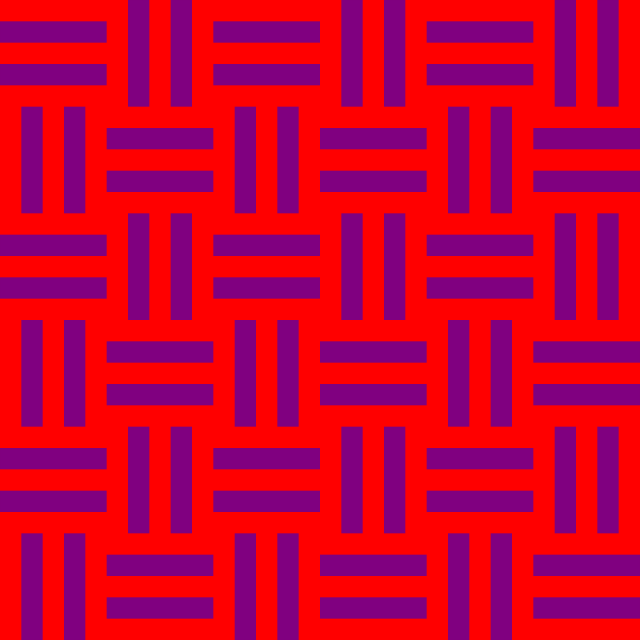
This pattern is drawn by a WebGL 2 fragment shader. Its source:

```glsl
#version 300 es
precision highp float;
// Basket weave: checkered cells with paired purple bars, upright and level in turn, on red.

uniform vec2 u_resolution;
out vec4 fragColor;

const vec3 GROUND_COLOR = vec3(1.0, 0.0, 0.0);
const vec3 BAR_COLOR = vec3(0.5, 0.0, 0.5);
const float CELLS = 6.0;        // cells per side; even, so the weave tiles
const float BAR_WIDTH = 0.2;    // in cells
const float BAR_OFFSET = 0.2;   // bar centre from cell centre, in cells

// Coverage of the two bars crossed along each axis of a cell.
vec2 barCoverage(vec2 cellPos, vec2 pixel) {
    vec2 fromCentre = abs(fract(cellPos) - 0.5);
    vec2 inside = 0.5 * BAR_WIDTH - abs(fromCentre - BAR_OFFSET);
    return clamp(0.5 + inside / pixel, 0.0, 1.0);
}

// Smoothed checkerboard: 1 on upright cells, 0 on level cells.
float uprightMask(vec2 cellPos, vec2 pixel) {
    vec2 wave = 0.5 - abs(mod(cellPos + 0.5, 2.0) - 1.0);
    vec2 side = clamp(2.0 * wave / pixel, -1.0, 1.0);
    return 0.5 + 0.5 * side.x * side.y;
}

void main() {
    vec2 cellPos = CELLS * gl_FragCoord.xy / u_resolution;
    vec2 pixel = CELLS / u_resolution;

    // Upright bars vary along x, level bars along y.
    vec2 bars = barCoverage(cellPos, pixel);
    float coverage = mix(bars.y, bars.x, uprightMask(cellPos, pixel));

    fragColor = vec4(mix(GROUND_COLOR, BAR_COLOR, coverage), 1.0);
}
```
